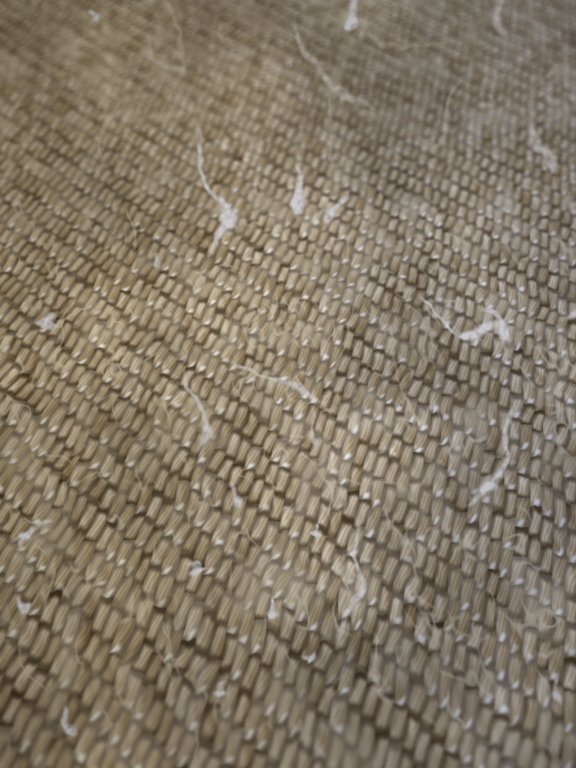
Reproduce this texture procedurally as a WebGL 1 fragment shader.

```glsl
precision highp float;
// Worn brown twill seen at a slant, with shallow focus and pale lint on top.
// Thin steep yarns repeat on a sheared grid in perspective; a disc of samples
// blurs far and near cloth, and a loop scatters fibres and clumps.
uniform vec2 u_resolution;

vec2 hash2(vec2 p) {
  vec3 h = fract(p.xyx * vec3(0.1031, 0.1030, 0.0973));
  h += dot(h, h.yzx + 33.33);
  return fract((h.xx + h.yz) * h.zy);
}

// Gradient noise, roughly -0.7 to 0.7.
float noise(vec2 p) {
  vec2 i = floor(p), f = fract(p);
  vec2 u = f * f * (3.0 - 2.0 * f);
  vec2 g00 = hash2(i) * 2.0 - 1.0;
  vec2 g10 = hash2(i + vec2(1, 0)) * 2.0 - 1.0;
  vec2 g01 = hash2(i + vec2(0, 1)) * 2.0 - 1.0;
  vec2 g11 = hash2(i + vec2(1, 1)) * 2.0 - 1.0;
  return mix(mix(dot(g00, f), dot(g10, f - vec2(1, 0)), u.x),
             mix(dot(g01, f - vec2(0, 1)), dot(g11, f - vec2(1, 1)), u.x), u.y);
}

// Screen point to cloth plane, which recedes towards the top.
vec2 toCloth(vec2 p) {
  float depth = 1.0 / (2.6 - p.y);
  return vec2((p.x - 0.5) * 1.93, 3.74) * depth;
}

vec3 twill(vec2 p) {
  vec2 q = toCloth(p);
  q += 0.010 * vec2(noise(q * 17.0), noise(q * 15.0 + 40.0));
  float ragged = noise(q * vec2(90.0, 42.0));
  vec2 grid = vec2((q.x - 0.26 * q.y + 0.003 * ragged) * 52.0, (q.y - 0.006 * ragged) * 26.0);
  float column = floor(grid.x);
  grid.y -= column * 0.69;
  vec2 rnd = hash2(vec2(column, floor(grid.y)) + 80.0);
  vec2 f = fract(grid) - 0.5;

  // Slim yarn, shaded softly at its sides and dark where it dives under.
  float across = f.x - 0.4 * f.y + 0.16 * (rnd.x - 0.5);
  float side = smoothstep(0.16, 0.58, abs(across));
  float end = smoothstep(0.27, 0.47, abs(f.y + 0.12 * (rnd.y - 0.5) + 0.12 * f.x));
  float strands = sin(across * 20.0 + rnd.y * 6.0 - f.y * 4.0);
  float light = 0.50 + 0.4 * (rnd.y - 0.5) + 0.16 * strands - 0.35 * across + 0.6 * ragged;
  vec3 yarn = mix(vec3(0.43, 0.365, 0.255), vec3(0.69, 0.665, 0.61), light);
  vec3 gap = mix(vec3(0.20, 0.155, 0.095), vec3(0.40, 0.37, 0.33), rnd.x);
  float under = 1.0 - (1.0 - 0.75 * side) * (1.0 - end * (0.6 + 0.4 * rnd.y));
  vec3 color = mix(yarn, gap, under);

  // Shiny crossing thread at the foot of some yarns.
  vec2 g = f - vec2(0.25 * (rnd.y - 0.5), -0.38);
  float spot = length(vec2(g.x * 0.55, g.y * 1.3 - g.x * 0.3));
  float glint = (1.0 - smoothstep(0.03, 0.24, spot)) * smoothstep(0.35, 0.9, rnd.x);
  color = mix(color, vec3(0.84, 0.85, 0.87), glint * 0.75);

  // Fuzz that veils the weave in patches, and stray hairs along noise contours.
  float wisps = noise(q * vec2(34.0, 27.0) + 9.0);
  float patches = noise(q * 12.0);
  float nap = smoothstep(-0.2, 0.75, patches + 0.8 * wisps) * 0.55;
  float hair = 1.0 - smoothstep(0.015, 0.08, abs(wisps + 0.25 * ragged));
  hair *= smoothstep(-0.05, 0.3, noise(q * 21.0 + 70.0)) * 0.55;
  color = mix(color, vec3(0.60, 0.575, 0.52), nap);
  return mix(color, vec3(0.67, 0.645, 0.585), hair);
}

// Lays fibres and clumps over the cloth, softened by the focus blur.
vec3 addLint(vec3 color, vec2 p, float blur) {
  float bend = noise(p * 13.0) * 0.036 + noise(p * 45.0) * 0.009;
  float fluff = 0.9 + 0.8 * noise(p * 75.0) + 0.5 * noise(p * 150.0);
  for (int i = 0; i < 72; i++) {
    float n = float(i) + 1.0;
    vec2 center = fract(n * vec2(0.7549, 0.5698)) * vec2(1.0, 1.333);
    vec2 rnd = hash2(vec2(n * 3.7, n + 11.0));
    vec2 kind = hash2(vec2(n + 50.0, n * 1.9));
    center += 0.09 * (kind.yx - 0.5);
    float angle = mix(0.9, 2.9, rnd.x);
    float size = mix(0.014, 0.13, rnd.y * rnd.y);
    vec2 dir = vec2(cos(angle), sin(angle));
    vec2 d = p - center;
    float along = dot(d, dir) / size;
    float off = dot(d, vec2(-dir.y, dir.x)) + bend;
    off += size * 0.16 * sin(along * 2.6 + kind.x * 6.0);

    float bright = smoothstep(0.45, 0.9, kind.y);
    float clump = exp(-14.0 * (along + 0.4) * (along + 0.4)) * bright;
    float width = 0.0022 + 0.0022 * bright + 0.009 * clump;
    float soft = 0.0012 + blur * 0.7;
    float cover = 1.0 - smoothstep(width * 0.2, width + soft, abs(off));
    cover *= 1.0 - smoothstep(0.6, 1.0, abs(along));
    cover *= (0.42 + 0.3 * bright + 0.25 * clump) * fluff;
    vec3 fibre = mix(vec3(0.68, 0.645, 0.57), vec3(0.80, 0.80, 0.83), bright);
    color = mix(color, fibre, clamp(cover, 0.0, 0.9));
  }
  return color;
}

void main() {
  vec2 p = gl_FragCoord.xy / u_resolution.x;
  float far = smoothstep(0.15, 0.7, p.y - 0.62);
  float near = smoothstep(0.3, 0.7, 0.62 - p.y);
  float blur = 0.0016 + 0.0055 * far + 0.0035 * near;

  // Golden-angle disc of samples for the lens blur.
  vec3 color = vec3(0.0);
  for (int i = 0; i < 16; i++) {
    float n = float(i);
    float turn = n * 2.4;
    color += twill(p + blur * sqrt((n + 0.5) / 16.0) * vec2(cos(turn), sin(turn)));
  }
  color /= 16.0;

  // Broad uneven light: warm to the left, cooler and greyer to the right.
  color *= 1.07 + 0.28 * noise(p * 3.1 + 5.0) + 0.16 * noise(p * 8.0);
  color *= mix(vec3(1.02, 0.99, 0.93), vec3(0.98, 1.0, 1.07), smoothstep(0.1, 1.0, p.x));
  color = addLint(color, p, blur);
  vec2 fromCenter = p - vec2(0.5, 0.72);
  color *= 1.05 - 0.34 * dot(fromCenter, fromCenter);
  gl_FragColor = vec4(color, 1.0);
}
```
